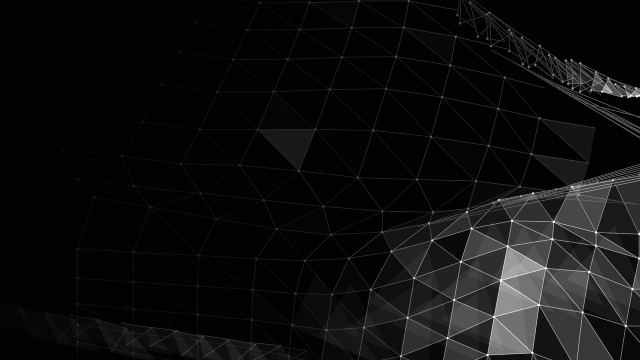
A Shadertoy shader for this background:

```glsl
// A dark, folded wire mesh: faint at the left, bright and faceted at the lower right.
// Grid vertices follow a wave formula; every cell adds two shaded facets, edges and dots.
// Strips and fans of thin strands form the ridges. Lengths are in 1/432 of the height.

float hash(float x, float y) { return fract(sin(x * 127.1 + y * 311.7) * 43758.5); }

float cross2(vec2 a, vec2 b) { return a.x * b.y - a.y * b.x; }

float pixelSize() { return 432. / iResolution.y; }

float spot(vec2 p, vec2 center, vec2 size) {
  vec2 q = (p - center) / size;
  return exp(-dot(q, q));
}

float stroke(vec2 p, vec2 a, vec2 b) {
  vec2 ab = b - a;
  float t = clamp(dot(p - a, ab) / dot(ab, ab), 0., 1.), px = pixelSize();
  return clamp((.4 + .5 * px - length(p - a - ab * t)) / px, 0., 1.);
}

float facet(vec2 p, vec2 a, vec2 b, vec2 c) {
  float side = sign(cross2(b - a, c - a));
  float d = min(cross2(b - a, p - a) * side / length(b - a),
            min(cross2(c - b, p - b) * side / length(c - b),
                cross2(a - c, p - c) * side / length(a - c)));
  return clamp(.5 + d / pixelSize(), 0., 1.);
}

// Column i runs to the right, row j runs downwards; y grows down.
vec2 meshVertex(float i, float j) {
  if (j < 4.5) { // upper sheet
    float late = max(j - 2., 0.);
    float dip = (5.5 * late * late - 12.) * exp(-.5 * (i - 3.1) * (i - 3.1));
    float x = 297. - 16. * j - j * j + i * (62.5 + 2.8 * j - .18 * j * j) - 18. * step(5.5, i);
    float y = 36. + 34. * j + 1.5 * j * j + 4. * exp(-2. * (j - 3.) * (j - 3.));
    return vec2(x, y + i * i * (1. - .06 * j) + dip + 10. * min(i, 0.));
  }
  float k = j - 7.; // lower slope
  float x = 237. + 53. * i + 22. * sin(.95 * i) * exp(-.3 * i)
          + 25. * max(1. - k, 0.) * exp(-(i - 4.1) * (i - 4.1) / 5.5)
          - 8. * max(k - 1., 0.) * smoothstep(0., 4., i);
  if (k < -.5) { // crest
    bool first = k < -1.5;
    float a = i - (first ? 3.7 : 2.2);
    float drop = min((first ? 9. : 16.) * (sqrt(a * a + 2.) - 1.41), 11.6 + 8. * abs(a));
    return vec2(x + (first ? 0. : 20.), (first ? 255. : 282.) - drop);
  }
  float a = i - 1.6 - .85 * k + .1 * k * k;
  float phase = 3.1416 * pow(max(a, 0.) / (5.8 - .1 * k * k), 1.3);
  float wave = (24.5 + 11.3 * k - 2.4 * k * k) * cos(min(phase, 4.4));
  return vec2(x, 288.5 + 29. * k + 3. * k * k + wave + min(a, 0.) * (4. + .6 * k * k));
}

vec2 ribbonPoint(float s, float side) {
  float rest = max(1. - s, 0.);
  return vec2(540. + 235. * s, 113. - 113. * pow(rest, 1.6) + side * min(5. + 42. * rest, 20.));
}

void mainImage(out vec4 fragColor, in vec2 fragCoord) {
  vec2 p = fragCoord * pixelSize();
  p.y = 432. - p.y;
  float fill = .006, lines = 0.;

  // Main mesh
  for (float j = -2.; j < 12.; j++) {
    vec2 a = meshVertex(-2., j), c = meshVertex(-2., j + 1.);
    float lastColumn = j < 4. ? min(5. + j, 7.) : j < 5. ? 8. : 12.;
    for (float i = -2.; i < lastColumn; i++) {
      vec2 b = meshVertex(i + 1., j), d = meshVertex(i + 1., j + 1.);
      vec2 mid = .25 * (a + b + c + d);
      if (length(p - mid) < 110.) {
        bool flipped = j > 3.5 && j < 5.5;
        float right = smoothstep(200., 650., mid.x);
        float lower = smoothstep(4.5, 7., j) * smoothstep(380., 600., mid.x);
        float edge = (.07 + .14 * right + .3 * lower) * smoothstep(190., 400., mid.x + .8 * mid.y);
        vec2 h = vec2(hash(i + 3.3, j), hash(i + 7.9, j));
        float bright = .24 * spot(mid, vec2(622, 320), vec2(38, 75))
                     + .18 * spot(mid, vec2(710, 255), vec2(70, 32))
                     + .16 * spot(mid, vec2(600, 405), vec2(50, 30));
        vec2 shade = lower * (.03 + .2 * h * h + bright * (.5 + .8 * h)) + .05 * right * pow(h, vec2(6));
        shade.x += .09 * spot(mid, vec2(332, 183), vec2(20)) + .16 * spot(mid, vec2(685, 195), vec2(30));
        fill += shade.x * facet(p, a, b, flipped ? c : d) + shade.y * facet(p, flipped ? b : a, c, d);
        float diagonal = flipped ? stroke(p, b, c) : stroke(p, a, d);
        float wire = max(max(stroke(p, a, b), stroke(p, a, c)), mix(.65, 1., lower) * diagonal);
        lines = max(lines, edge * max(wire, 1.7 * smoothstep(2.3, .7, length(p - a))));
      }
      a = b;
      c = d;
    }
  }

  // Large translucent facets behind the lower right slope
  for (float n = 0.; n < 12.; n++) {
    vec2 o = vec2(400. + 30. * n, 385. - 8. * n + 60. * hash(n, 1.));
    vec2 tip = o + vec2(90. * hash(n, 2.) - 30., -75);
    fill += (.03 + .002 * n) * facet(p, o - vec2(50, 10), tip, o + vec2(55, 35));
  }

  // Bright twisted ribbon at the upper right
  for (float n = 0.; n < 20.; n++) {
    float s = n / 20., h = hash(n, 5.), g = hash(n, 6.);
    vec2 a = ribbonPoint(s + .06 * h, .5 * g - 1.), b = ribbonPoint(s + .08 * g, 1. - .5 * h);
    vec2 c = ribbonPoint(s + .13, 1.6 * h - .8), far = ribbonPoint(s + .27, 1.8 * g - .9);
    fill += .35 * h * smoothstep(.35, .8, s) * facet(p, a, b, c);
    float wire = max(max(stroke(p, a, b), stroke(p, b, c)), max(stroke(p, a, c), stroke(p, a, far)));
    float knot = smoothstep(2.3, .7, min(length(p - a), length(p - b)));
    lines = max(lines, (.18 + .3 * s) * max(wire, 1.5 * knot));
  }

  // Strands that converge at the right edge
  for (float n = 0.; n < 9.; n++) {
    float h = hash(n, 8.);
    vec2 top = vec2(590. + 14. * n, 60. + 8. * n), low = vec2(490. + 210. * h, 275. - 55. * h);
    float wire = max(stroke(p, top, vec2(775., 140. + 35. * h)), stroke(p, low, vec2(775., 195. + 2.5 * n)));
    lines = max(lines, wire * mix(.18, .45, smoothstep(560., 740., p.x)));
  }

  // Faint ridge along the lower left
  for (float n = 0.; n < 12.; n++) {
    float x = 31. * n - 10., h = hash(n, 4.);
    vec2 a = vec2(x, 366. + .15 * x), b = a + vec2(38., 3. + 8. * h), c = a + 20. * vec2(h, 1. + h);
    float gain = mix(.2, 1., smoothstep(0., 230., x)) * smoothstep(370., 290., x);
    fill += gain * (.03 + .06 * h) * (facet(p, a, b, c) + facet(p, b, c, c + vec2(55, 12)));
    lines = max(lines, .2 * gain * max(stroke(p, a, b), stroke(p, b, c)));
  }

  fragColor = vec4(vec3(min(fill + lines * (1. - .4 * min(fill, 1.)), 1.)), 1);
}
```
